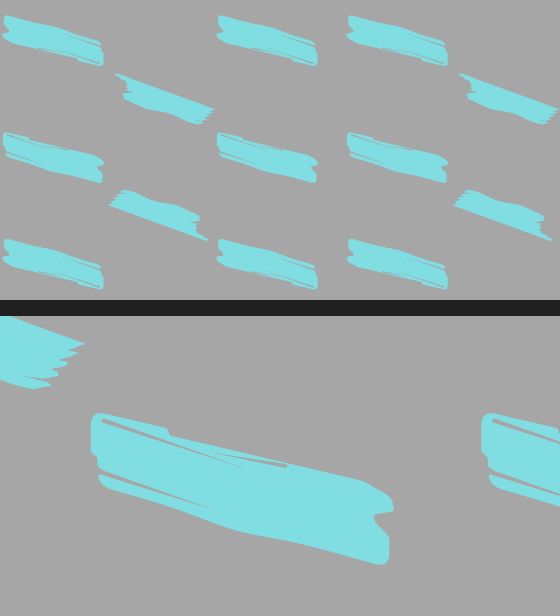
Top: the whole. Bottom: its middle third, enlarged.
Give the GLSL for this pattern, as a Shadertoy shader.

```glsl
const vec3 GROUND = vec3(0.65);
const vec3 PAINT = vec3(0.50, 0.87, 0.89);
const float CANVAS_WIDTH = 768.0;
const float TILE_WIDTH = 472.0;
const float ROW_STEP = 79.5;

float smoothMax(float a, float b, float k) {
    float h = max(k - abs(a - b), 0.0) / k;
    return max(a, b) + 0.25 * k * h * h;
}

float bump(float x, float center, float width) {
    float t = (x - center) / width;
    return exp(-t * t);
}

// Tapered gap, widest at a and closing at b
float bristleGap(vec2 p, vec2 a, vec2 b, float halfWidth) {
    vec2 ab = b - a;
    float h = clamp(dot(p - a, ab) / dot(ab, ab), 0.0, 1.0);
    return length(p - a - h * ab) - halfWidth * (1.0 - h);
}

// Region between four wavy edges, with rounded corners; y points down
float edgedShape(vec2 p, float left, float right, float top, float bottom, float rounding) {
    float across = smoothMax(top - p.y, p.y - bottom, rounding);
    float along = smoothMax(left - p.x, p.x - right, rounding);
    return smoothMax(across, along, rounding);
}

// Broad stroke with rounded ends and long bristle gaps
float roundStroke(vec2 p) {
    float top = -17.8 + 0.283 * p.x - 2.6 * bump(p.x, 3.0, 22.0);
    float bottom = 16.0 + 0.235 * p.x + 3.0 * smoothstep(32.5, 34.5, p.x)
                 - 3.0 * (1.0 - smoothstep(-66.0, -54.0, p.x));
    float tail = smoothstep(-12.8, -10.5, p.y);
    float left = -67.5 + 7.0 * smoothstep(-24.0, -14.0, p.y) * (1.0 - tail) - 2.0 * tail;
    float right = 66.0 + 3.0 * smoothstep(13.0, 17.0, p.y)
                - 2.5 * bump(p.y, 7.5, 1.5);
    float d = edgedShape(p, left, right, top, bottom, 7.0);
    d = max(d, -bristleGap(p, vec2(63.0, 30.5), vec2(-1.0, 8.8), 1.0));
    d = max(d, -bristleGap(p, vec2(-20.0, 9.8), vec2(14.0, 16.0), 0.9));
    return max(d, -bristleGap(p, vec2(66.0, 7.5), vec2(12.0, -10.5), 1.1));
}

// Slanted stroke with a pointed top edge and frayed ends
float frayedStroke(vec2 p) {
    float top = -11.4 + 0.366 * p.x;
    float bottom = 19.4 + 0.314 * p.x + 1.7 * cos(0.103 * (p.x - 36.0));
    float left = -68.0 + 16.0 * smoothstep(-35.0, -21.0, p.y)
               - 5.0 * smoothstep(-10.0, -7.0, p.y)
               + 3.0 * smoothstep(-4.0, 2.0, p.y)
               + 7.0 * bump(p.y, -10.0, 1.2) + sin(1.2 * p.y);
    float right = 67.0 - 0.85 * (p.y - 13.5)
                + 2.4 * cos(1.36 * (p.y - 14.0)) + 0.8 * sin(2.9 * p.y);
    float d = edgedShape(p, left, right, top, bottom, 1.5);
    return max(d, -bristleGap(p, vec2(56.0, 31.5), vec2(40.0, 28.5), 0.9));
}

// Five staggered rows; every second pair is turned half around
float strokeField(vec2 p) {
    float d = 1000.0;
    for (int row = 0; row < 5; row++) {
        float pair = float((row / 2) % 2);
        float turn = 1.0 - 2.0 * pair;
        float y = 56.5 + ROW_STEP * float(row) - 11.5 * float(row / 4);
        for (int tile = 0; tile < 2; tile++) {
            vec2 q = p - vec2(TILE_WIDTH * float(tile), y);
            if (row % 2 == 0) {
                d = min(d, roundStroke(turn * (q - vec2(73.0, 0.0))));
                d = min(d, roundStroke(turn * (q - vec2(366.5, 0.0))));
            } else {
                d = min(d, frayedStroke(turn * (q - vec2(226.0 - 9.0 * pair, 0.0))));
            }
        }
    }
    return d;
}

void mainImage(out vec4 fragColor, in vec2 fragCoord) {
    float unitsPerPixel = CANVAS_WIDTH / iResolution.x;
    vec2 p = vec2(fragCoord.x, iResolution.y - fragCoord.y) * unitsPerPixel;
    float d = strokeField(p);

    // One-pixel edge, widened where the field is steep
    float edge = max(length(vec2(dFdx(d), dFdy(d))), unitsPerPixel);
    float coverage = clamp(0.5 - d / edge, 0.0, 1.0);
    fragColor = vec4(mix(GROUND, PAINT, coverage), 1.0);
}
```
